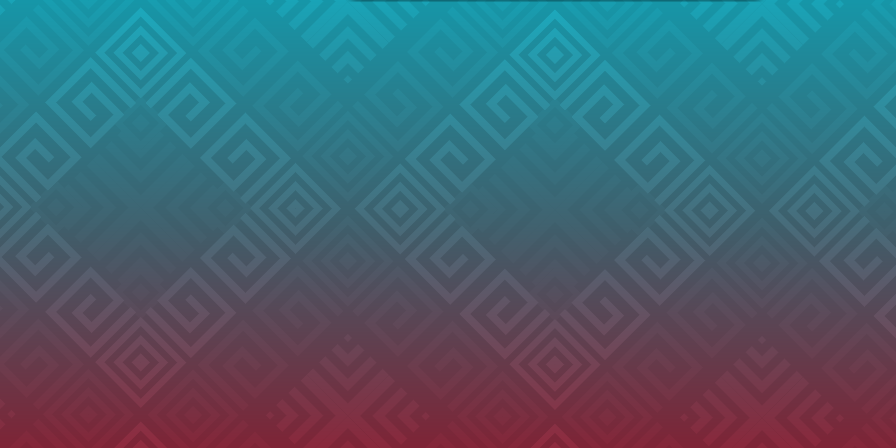
Give the GLSL for this background, as a Shadertoy shader.

```glsl
// Woven fret pattern: a lattice of large diamonds, each framed by nested
// squares and key spirals, drawn as faint light strokes over a vertical
// gradient from teal through slate to crimson.

#define PERIOD 0.9245               // spacing of the large diamonds
#define CENTER vec2(0.3142, 0.5365) // middle of the first diamond
#define SHEAR 0.005                 // slight drop of the rows to the right
#define UNITS 45.5                  // stroke units across one cell
#define FRAME_GAIN 0.12             // stroke strength, bright diamond frame
#define CORE_GAIN 0.03              // inside the bright frame
#define GAP_FRAME_GAIN 0.045        // frame of the in-between diamonds
#define GAP_CORE_GAIN 0.08          // chevrons of the in-between diamonds
#define TOP_COLOR vec3(0.085, 0.59, 0.66)
#define MIDDLE_COLOR vec3(0.245, 0.37, 0.42)
#define BOTTOM_COLOR vec3(0.495, 0.14, 0.21)

// Signed distances below are positive inside a stroke.
float stripes(float x) {
    return abs(mod(x - 0.5, 2.0) - 1.0) - 0.5;
}

float box(vec2 p, vec2 low, vec2 high) {
    vec2 d = min(p - low, high - p);
    return min(d.x, d.y);
}

// Concentric squares, seen as small nested diamonds
float nestedSquare(vec2 p, float center, float radius) {
    vec2 d = abs(p - center);
    float r = max(d.x, d.y);
    return min(stripes(r), radius - r);
}

// Key meander along one half of a diamond's edge, from rim to inner hook
float keySpiral(vec2 p) {
    float d = box(p, vec2(1.0, 20.8), vec2(11.0, 22.0));
    d = max(d, box(p, vec2(9.8, 12.0), vec2(11.0, 22.0)));
    d = max(d, box(p, vec2(1.0, 12.0), vec2(2.2, 22.0)));
    d = max(d, box(p, vec2(1.0, 12.0), vec2(8.4, 13.2)));
    d = max(d, box(p, vec2(7.2, 12.0), vec2(8.4, 19.2)));
    d = max(d, box(p, vec2(4.0, 18.0), vec2(8.4, 19.2)));
    return max(d, box(p, vec2(4.0, 15.0), vec2(5.2, 19.2)));
}

vec3 gradient(float depth) {
    vec3 upper = mix(TOP_COLOR, MIDDLE_COLOR, clamp(depth / 0.505, 0.0, 1.0));
    return mix(upper, BOTTOM_COLOR, clamp((depth - 0.505) / 0.495, 0.0, 1.0));
}

void mainImage(out vec4 fragColor, in vec2 fragCoord) {
    vec2 uv = fragCoord / iResolution.y;
    vec3 color = gradient(1.0 - uv.y);

    // Turn by 45 degrees and split into cells of alternating kind
    vec2 p = uv - CENTER;
    p.y += SHEAR * p.x;
    vec2 lattice = vec2(p.x + p.y, p.x - p.y) / PERIOD + 0.5;
    vec2 cell = floor(lattice);
    bool isGap = mod(cell.x + cell.y, 2.0) > 0.5;

    // Fold the cell eightfold: x is the smaller, y the larger offset
    vec2 q = abs(fract(lattice) - 0.5) * UNITS;
    q = vec2(min(q.x, q.y), max(q.x, q.y));
    float softness = 0.8 * UNITS / (PERIOD * iResolution.y);

    // Frame strokes
    float frame = max(nestedSquare(q, 17.0, 5.0), keySpiral(q));
    float frameMask = smoothstep(-softness, softness, frame);

    // Core chevrons, with a small nested square at each tip
    float core = min(stripes(q.x / 1.35), (isGap ? 9.0 : 10.5) - q.y);
    if (!isGap && q.x > 6.3) core = nestedSquare(q, 9.3, 3.0);
    float coreMask = smoothstep(-softness, softness, core);

    float gain = frameMask * (isGap ? GAP_FRAME_GAIN : FRAME_GAIN);
    gain = max(gain, coreMask * (isGap ? GAP_CORE_GAIN : CORE_GAIN));
    color += gain * (color + 0.06);

    // Thin dark seam along part of the top edge
    float across = fragCoord.x / iResolution.x;
    float seam = smoothstep(0.385, 0.40, across) * smoothstep(0.855, 0.84, across);
    color *= 1.0 - 0.3 * seam * smoothstep(0.994, 0.999, uv.y);

    fragColor = vec4(color, 1.0);
}
```
